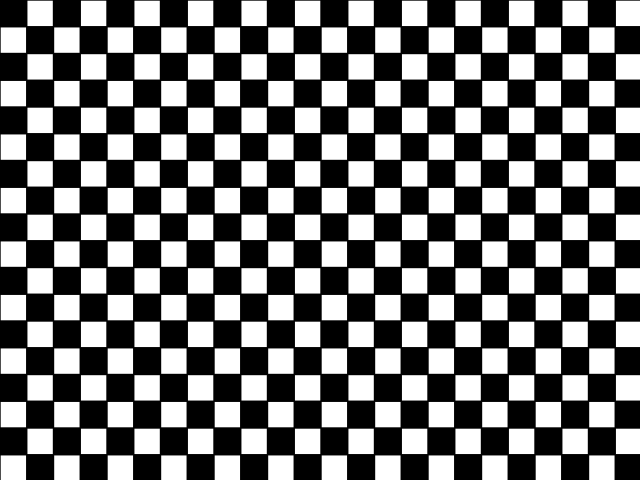
Give the GLSL for this pattern, as a Shadertoy shader.

```glsl
// Checkerboard of sharp white squares on black, anchored at the top left.
// Each white square is slightly inset, so diagonal neighbours never touch.
// Cell parity picks the colour; a box distance per cell gives smooth edges.

const float ROWS  = 17.944;  // cells per canvas height, the last one is cropped
const float INSET = 0.026;   // black margin around a white square, in cells
const vec3 DARK  = vec3(0.0);
const vec3 LIGHT = vec3(1.0);

// Signed distance along each axis to a centred square, smoothed over one pixel.
float squareCoverage(vec2 local, float halfSide, float pixel) {
    vec2 inside = halfSide - abs(local);
    vec2 cover = clamp(inside / pixel + 0.5, 0.0, 1.0);
    return cover.x * cover.y;
}

// 1 on odd cells, 0 on even cells.
float checkerParity(vec2 cell) {
    return mod(cell.x + cell.y, 2.0);
}

void mainImage(out vec4 fragColor, in vec2 fragCoord) {
    // Cell space, counted rightwards and downwards from the top left corner
    float pixel = ROWS / iResolution.y;
    vec2 grid = vec2(fragCoord.x, iResolution.y - fragCoord.y) * pixel;
    vec2 cell = floor(grid);
    vec2 local = fract(grid) - 0.5;

    // White square on every second cell
    float light = checkerParity(cell) * squareCoverage(local, 0.5 - INSET, pixel);
    fragColor = vec4(mix(DARK, LIGHT, light), 1.0);
}
```
